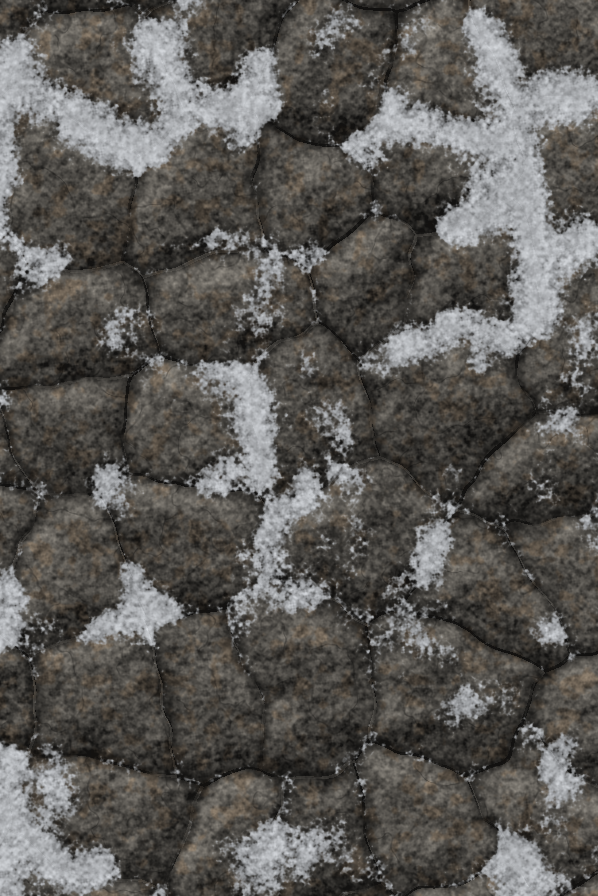
A Shadertoy shader for this texture:

```glsl
// Weathered grey-brown boulders packed together, with granular snow in the gaps.
// Stones are rounded Voronoi cells carrying fbm relief, lit by finite differences;
// snow fills the gaps where a broad noise allows it and dusts a few stone tops.

float hash(vec2 p) {
    vec3 q = fract(p.xyx * 0.1031);
    q += dot(q, q.yzx + 33.33);
    return fract((q.x + q.y) * q.z);
}

vec2 hash2(vec2 p) {
    return vec2(hash(p), hash(p + 57.3));
}

float noise(vec2 p) {
    vec2 i = floor(p), f = fract(p);
    f = f * f * (3.0 - 2.0 * f);
    float low = mix(hash(i), hash(i + vec2(1, 0)), f.x);
    float high = mix(hash(i + vec2(0, 1)), hash(i + vec2(1, 1)), f.x);
    return mix(low, high, f.y);
}

// Fractal noise, normalised to 0..1
float fbm(vec2 p, int octaves) {
    float sum = 0.0, total = 0.0, amp = 0.5;
    for (int i = 0; i < octaves; i++) {
        sum += amp * noise(p);
        total += amp;
        amp *= 0.5;
        p = mat2(1.6, 1.2, -1.2, 1.6) * p + 11.7;
    }
    return sum / total;
}

// x: rounded distance to the stone's border, y: stone id, zw: offset from its centre
vec4 stoneAt(vec2 p) {
    p += 0.34 * (vec2(fbm(p * 1.7, 3), fbm(p * 1.7 + 31.0, 3)) - 0.5);
    vec2 cell = floor(p), f = fract(p), nearest = vec2(0), nearestCell = vec2(0);
    float best = 9.0;
    for (int y = -1; y <= 1; y++)
    for (int x = -1; x <= 1; x++) {
        vec2 g = vec2(x, y);
        vec2 r = g + 0.1 + 0.8 * hash2(cell + g) - f;
        if (dot(r, r) < best) {
            best = dot(r, r);
            nearest = r;
            nearestCell = g;
        }
    }
    float sum = 1e-6;
    for (int y = -2; y <= 2; y++)
    for (int x = -2; x <= 2; x++) {
        vec2 g = nearestCell + vec2(x, y);
        vec2 r = g + 0.1 + 0.8 * hash2(cell + g) - f;
        vec2 d = r - nearest;
        if (dot(d, d) > 1e-4)
            sum += exp(-22.0 * dot(0.5 * (r + nearest), normalize(d)));
    }
    return vec4(-log(sum) / 22.0, hash(cell + nearestCell + 7.0), -nearest);
}

// Domed, tilted stone with craggy ledges
float height(vec2 p) {
    vec4 stone = stoneAt(p);
    vec2 local = p + stone.y * 19.0;
    float dome = 0.24 * smoothstep(-0.03, 0.3, stone.x);
    float tilt = 0.35 * dot(hash2(vec2(stone.y * 91.0)) - 0.5, stone.zw);
    float crag = 0.22 * fbm(local * 3.2, 5);
    float ledge = 0.16 * abs(fbm(local * vec2(2.2, 3.0) + 5.0, 4) - 0.5);
    return dome + tilt + crag - ledge;
}

void mainImage(out vec4 fragColor, in vec2 fragCoord) {
    vec2 p = fragCoord / iResolution.y * 6.8 + vec2(3.0, 8.0);
    vec4 stone = stoneAt(p);
    float edge = stone.x;

    // Light from above, slightly left
    float e = 0.02, h = height(p);
    vec2 slope = vec2(height(p + vec2(e, 0)) - h, height(p + vec2(0, e)) - h) / e;
    float shade = clamp(-dot(slope, normalize(vec2(-0.3, 1.0))), -1.6, 1.4);

    float grain = fbm(p * 34.0, 2) - 0.5;
    float blotch = fbm(p * 7.0 + 60.0, 3) - 0.5;

    // Rock: mineral grain, hairline cracks and dark joints
    float rockTone = 0.295 + 0.1 * shade + 0.27 * grain + 0.12 * blotch;
    rockTone += 0.05 * (stone.y - 0.5);
    float vein = abs(fbm(p * 2.6 + stone.y * 40.0, 4) - 0.5);
    rockTone *= mix(0.8, 1.0, smoothstep(0.0, 0.025, vein));
    rockTone *= mix(0.5, 1.0, smoothstep(-0.02, 0.09, edge));
    float rust = smoothstep(0.5, 0.75, fbm(p * 11.0 + 20.0, 3));
    vec3 rock = max(rockTone, 0.07) * mix(vec3(1.01, 0.975, 0.915), vec3(1.07, 0.96, 0.83), rust);

    // Snow: drifts along the joints, plus thin dusting on stone tops
    float ragged = 0.2 * (fbm(p * 5.0 + 9.0, 4) - 0.5) + 0.16 * grain;
    float reach = 0.23 * smoothstep(0.46, 0.61, fbm(p * 0.85 + 3.0, 3));
    float drift = reach - edge - 0.05;
    float dusting = 0.7 * (fbm(p * 1.8 + 40.0, 3) - 0.71);
    float depth = max(drift, dusting) + ragged;
    float cover = smoothstep(-0.035, 0.055, depth);
    float snowTone = 0.56 + 0.14 * smoothstep(0.0, 0.15, depth);
    snowTone += 0.24 * grain + 0.14 * blotch + 0.015 * shade;
    vec3 snow = snowTone * vec3(0.985, 1.0, 1.02);

    fragColor = vec4(clamp(mix(rock, snow, cover), 0.0, 1.0), 1.0);
}
```
